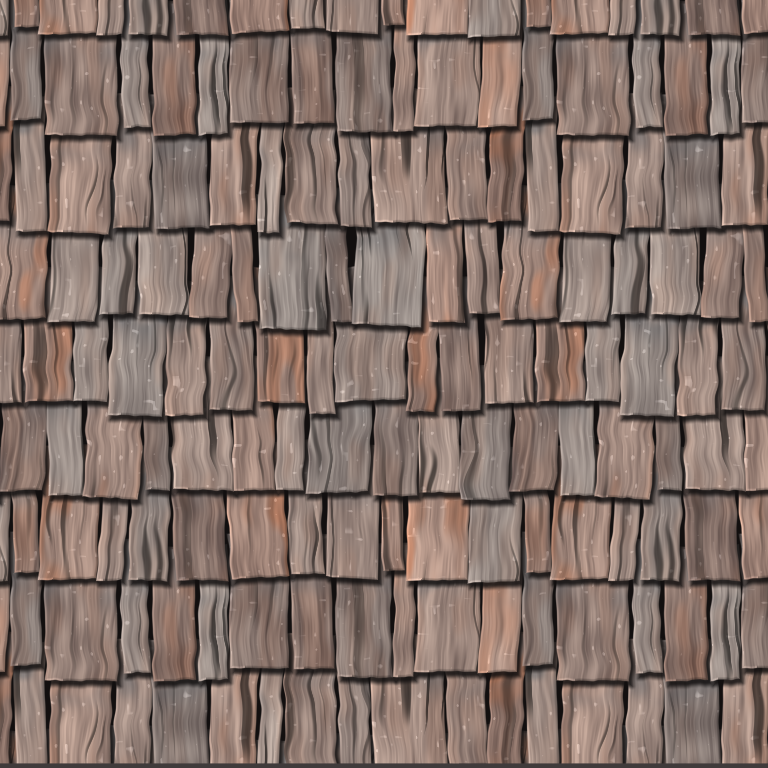
This texture is drawn by a three.js fragment shader. Its source:

```glsl
varying vec2 vUv;

const float COLUMNS = 11.0;           // boards before the pattern repeats
const float ROWS = 6.0;
const float BOARD_WIDTH = 0.0606;
const float ROW_HEIGHT = 0.1184;
const float FIRST_BOTTOM = 0.043;     // measured down from the top
const float ROW_DRIFT = 0.02;
const float BOARD_LENGTH = 0.175;
const float WIDTH_JITTER = 0.68;
const float BOTTOM_JITTER = 0.021;
const float TILT = 0.12;
const float EDGE = 0.0011;
const float BASE_STRIP = 0.006;
const vec2 SHADOW_OFFSET = vec2(0.004, 0.006);

const vec3 GAP = vec3(0.07, 0.06, 0.06);
const vec3 DARK_WOOD = vec3(0.34, 0.29, 0.28);
const vec3 PALE_WOOD = vec3(0.74, 0.67, 0.63);
const vec3 RUST = vec3(0.70, 0.45, 0.33);
const vec3 SLATE = vec3(0.40, 0.42, 0.44);
const vec3 STRIP = vec3(0.25, 0.23, 0.23);

float hash(vec2 p) {
  return fract(sin(dot(p, vec2(127.1, 311.7))) * 43758.55);
}

float noise(vec2 p) {
  vec2 i = floor(p), f = fract(p);
  f = f * f * (3.0 - 2.0 * f);
  return mix(mix(hash(i), hash(i + vec2(1.0, 0.0)), f.x),
             mix(hash(i + vec2(0.0, 1.0)), hash(i + vec2(1.0, 1.0)), f.x), f.y);
}

float boxDistance(vec2 p, vec2 halfSize) {
  vec2 q = abs(p) - halfSize;
  return length(max(q, 0.0)) + min(max(q.x, q.y), 0.0);
}

float rowBottom(float row) {
  return FIRST_BOTTOM + row * ROW_HEIGHT + ROW_DRIFT * (0.5 - 0.5 * cos(6.28319 * row / ROWS));
}

// Side of a board, in board widths
float sideOf(float column, float rowId) {
  return column + WIDTH_JITTER * (hash(vec2(mod(column, COLUMNS), rowId + 20.0)) - 0.5);
}

vec3 woodColor(vec2 p, vec2 halfSize, vec2 id, float dist) {
  float tone = hash(id + 31.0);
  float warmth = hash(id + 47.0);
  vec2 q = p + 3.0 * vec2(hash(id + 5.0), hash(id + 9.0));
  float height = 0.5 - 0.5 * p.y / halfSize.y;

  // Wavy lengthwise grain and splits
  float bend = 2.5 * noise(q * vec2(28.0, 20.0));
  float coarse = noise(vec2(q.x * 210.0 + bend, q.y * 9.0));
  float fine = noise(vec2(q.x * 540.0 + bend * 2.0, q.y * 30.0));
  float blotch = noise(q * vec2(45.0, 26.0));
  float split = smoothstep(0.74, 0.92, noise(vec2(q.x * 150.0 + bend, q.y * 6.0 + 40.0)));

  float light = 0.59 + 0.38 * (coarse - 0.5) + 0.34 * (fine - 0.5)
              + 0.4 * (tone - 0.5) + 0.32 * (blotch - 0.5);
  vec3 color = mix(DARK_WOOD, PALE_WOOD, clamp(light, 0.0, 1.15));

  // Warm stains, cool weathering and pale flecks
  color *= mix(vec3(0.96, 1.0, 1.02), vec3(1.06, 0.97, 0.93), warmth);
  float stain = smoothstep(0.4, 0.85, noise(q * vec2(60.0, 17.0) + 13.0));
  color = mix(color, RUST * (0.7 + 0.5 * coarse), stain * (0.12 + 0.6 * smoothstep(0.6, 1.0, warmth)));
  float cool = smoothstep(0.45, 0.75, height) * smoothstep(0.35, 0.8, noise(q * 35.0 + 71.0));
  color = mix(color, SLATE * (0.7 + 0.5 * coarse), 0.5 * cool);
  color += 0.14 * smoothstep(0.86, 0.97, noise(q * vec2(150.0, 110.0)));
  color *= 1.0 - 0.6 * split * (0.4 + 0.6 * tone);

  // Worn rim, lit on the left
  float rim = smoothstep(-0.004, -0.001, dist);
  return color * (1.0 - 0.22 * rim * sign(p.x + 0.5 * halfSize.x));
}

void main() {
  vec2 p = vec2(vUv.x, 1.0 - vUv.y);
  float firstRow = floor((p.y - FIRST_BOTTOM) / ROW_HEIGHT);
  vec3 color = GAP;

  // Lower rows first, so that upper rows overlap them
  for (int r = 2; r >= 0; r--) {
    float row = firstRow + float(r);
    float rowId = mod(row, ROWS);
    float shift = hash(vec2(rowId, 3.0));
    float nearest = floor(p.x / BOARD_WIDTH + shift);

    for (int c = -1; c <= 1; c++) {
      float column = nearest + float(c);
      vec2 id = vec2(mod(column, COLUMNS), rowId);
      float left = (sideOf(column, rowId) - shift) * BOARD_WIDTH;
      float right = (sideOf(column + 1.0, rowId) - shift) * BOARD_WIDTH;
      float gap = mix(0.0005, 0.0035, hash(id + 61.0));
      float bottom = rowBottom(row) + BOTTOM_JITTER * (hash(id + 83.0) - 0.5);
      vec2 halfSize = vec2(0.5 * (right - left) - gap, 0.5 * BOARD_LENGTH);

      // Tilted board with rough sides
      vec2 local = p - vec2(0.5 * (left + right), bottom - halfSize.y);
      local.x += TILT * (hash(id + 97.0) - 0.5) * (local.y - 0.03);
      local.y += TILT * (hash(id + 113.0) - 0.5) * local.x;
      local.x += 0.004 * (noise(vec2(local.y * 45.0, id.x + 17.0 * id.y)) - 0.5);
      local.y += 0.002 * (noise(vec2(local.x * 120.0, id.x + 29.0 * id.y)) - 0.5);

      float shadow = 1.0 - smoothstep(-0.003, 0.006, boxDistance(local - SHADOW_OFFSET, halfSize));
      color = mix(color, GAP, 0.85 * shadow);
      float dist = boxDistance(local, halfSize);
      float cover = 1.0 - smoothstep(-EDGE, EDGE, dist);
      color = mix(color, woodColor(local, halfSize, id, dist), cover);
    }
  }

  // Dark strip along the base
  color = mix(STRIP, color, smoothstep(BASE_STRIP - EDGE, BASE_STRIP + EDGE, vUv.y));
  gl_FragColor = vec4(color, 1.0);
}
```
